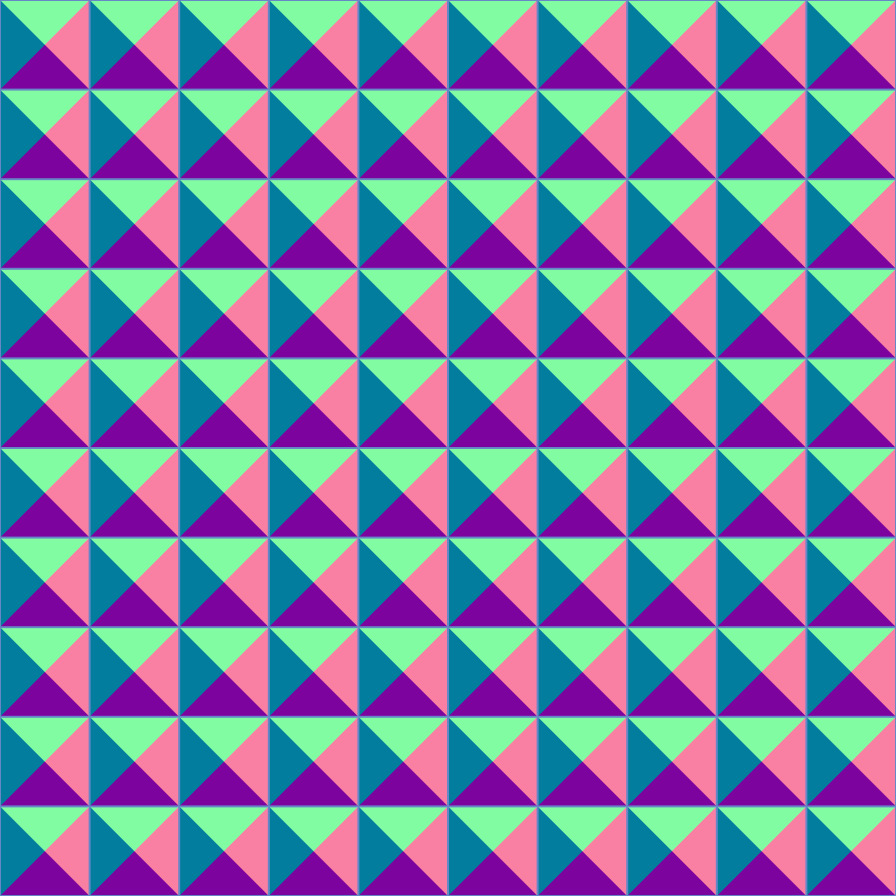
A WebGL 2 fragment shader for this pattern:

```glsl
#version 300 es
precision highp float;

uniform vec2 u_resolution;
out vec4 fragColor;

const float REPEATS = 10.0;
const float LINE_HALF_WIDTH = 0.011; // in cells

const vec3 GREEN  = vec3(0.51, 0.99, 0.64);
const vec3 PINK   = vec3(0.98, 0.50, 0.64);
const vec3 PURPLE = vec3(0.49, 0.01, 0.62);
const vec3 TEAL   = vec3(0.01, 0.49, 0.62);
const vec3 LINE_BLUE = vec3(0.40, 0.53, 0.78);

// Coverage of the positive side of an edge, one pixel wide
float coverage(float dist, float pixel) {
    return clamp(dist / pixel + 0.5, 0.0, 1.0);
}

// Four triangular faces meeting at the cell centre
vec3 pyramid(vec2 p, float pixel) {
    float aboveRising = coverage((p.y - p.x) * inversesqrt(2.0), pixel);
    float aboveFalling = coverage((p.y + p.x) * inversesqrt(2.0), pixel);
    vec3 lower = mix(PURPLE, PINK, aboveFalling);
    vec3 upper = mix(TEAL, GREEN, aboveFalling);
    return mix(lower, upper, aboveRising);
}

// Coverage of the thin outline shared by neighbouring cells
float outline(vec2 p, float halfWidth, float pixel) {
    vec2 borderDist = 0.5 - abs(p);
    float nearest = min(borderDist.x, borderDist.y);
    return coverage(halfWidth - nearest, pixel);
}

void main() {
    vec2 grid = gl_FragCoord.xy / u_resolution * REPEATS;
    float pixel = REPEATS / min(u_resolution.x, u_resolution.y);
    vec2 cell = fract(grid) - 0.5;

    vec3 color = pyramid(cell, pixel);
    color = mix(color, LINE_BLUE, outline(cell, LINE_HALF_WIDTH, pixel));
    fragColor = vec4(color, 1.0);
}
```
